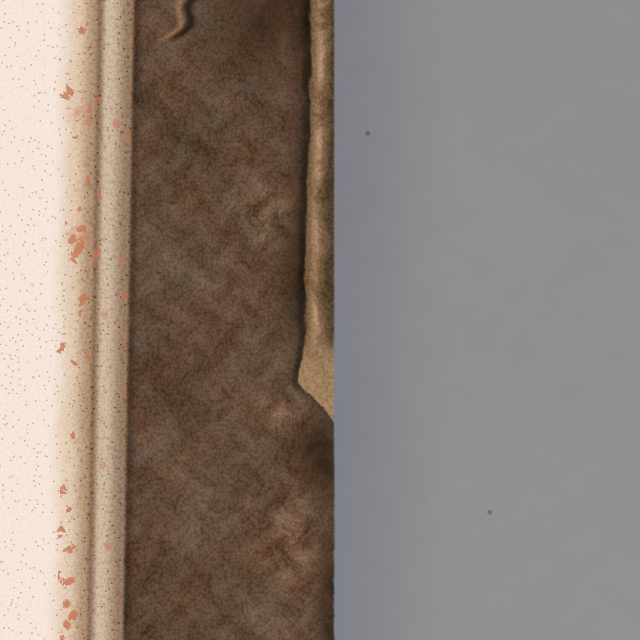
Reproduce this texture procedurally as a Shadertoy shader.

```glsl
vec2 hash2(vec2 p) {
    vec3 q = fract(p.xyx * vec3(0.1031, 0.103, 0.0973));
    q += dot(q, q.yzx + 33.33);
    return fract((q.xx + q.yz) * q.zy);
}

// Cellular noise: distance to the nearest seed, and that seed's random id
vec2 cells(vec2 p) {
    vec2 base = floor(p), best = vec2(9.0, 0.0);
    for (int j = -1; j <= 1; j++)
    for (int i = -1; i <= 1; i++) {
        vec2 cell = base + vec2(i, j), h = hash2(cell);
        float d = length(cell + h - p);
        if (d < best.x) best = vec2(d, hash2(cell + 71.0).x);
    }
    return best;
}

// Layered, warped sines: soft mottling around zero
float mottle(vec2 p) {
    float sum = 0.0, amp = 0.5;
    for (int i = 0; i < 5; i++) {
        p += 0.7 * sin(p.yx * 1.3 + float(i) * 2.1);
        sum += amp * sin(p.x) * sin(p.y + 1.0);
        p = mat2(1.5, 1.1, -1.1, 1.5) * p + 3.7;
        amp *= 0.65;
    }
    return sum;
}

float blob(vec2 p, vec2 center, vec2 size) {
    p = (p - center) / size;
    return exp(-dot(p, p));
}

// Cream sheet, shaded crease and raised rib; s is the leaning coordinate
vec3 paperAndRib(vec2 uv, float s, float grain) {
    float wave = 0.006 * mottle(uv * 22.0);
    vec3 col = mix(vec3(0.96, 0.90, 0.85), vec3(0.86, 0.76, 0.66), smoothstep(0.085, 0.13, s + wave));
    col = mix(col, vec3(0.67, 0.55, 0.44), smoothstep(0.122, 0.15, s + wave * 0.5));
    vec3 rib = mix(vec3(0.52, 0.41, 0.32), vec3(0.79, 0.70, 0.61), smoothstep(0.155, 0.169, s));
    rib = mix(rib, vec3(0.57, 0.46, 0.37), smoothstep(0.174, 0.204, s));
    col = mix(col, rib, smoothstep(0.148, 0.157, s));
    col += grain * mix(0.035, 0.11, smoothstep(0.09, 0.15, s));

    // Pinpoint specks on the sheet
    vec2 speck = cells(uv * 115.0);
    col -= vec3(0.15, 0.19, 0.22) * step(0.72, speck.y) * smoothstep(0.24, 0.08, speck.x);

    // Rust flecks gather in clumps along the crease
    float y = uv.y;
    float clump = exp(-pow((y - 0.82) / 0.025, 2.0)) + exp(-pow((y - 0.65) / 0.06, 2.0))
                + 0.9 * exp(-pow((y - 0.10) / 0.065, 2.0));
    float band = exp(-pow((s - 0.123) / 0.021, 2.0));
    vec2 fleck = cells(uv * 55.0 + 0.5 * mottle(uv * 90.0));
    float rust = smoothstep(0.48, 0.25, fleck.x) * step(1.0 - band * (0.1 + 0.45 * clump), fleck.y);
    rust += 0.75 * (blob(uv, vec2(0.128, 0.818), vec2(0.016, 0.013))
                  + blob(uv, vec2(0.124, 0.628), vec2(0.016, 0.015))) * (0.65 + mottle(uv * 140.0));
    vec2 stain = cells(uv * vec2(48.0, 38.0) + 9.0);
    rust += 0.5 * step(0.86, stain.y) * smoothstep(0.4, 0.15, stain.x) * smoothstep(0.16, 0.18, s);
    return mix(col, vec3(0.77, 0.44, 0.32), clamp(rust, 0.0, 0.75));
}

vec3 leather(vec2 uv, float s, float grain) {
    float soft = mottle(uv * 17.0), fine = mottle(uv * 75.0);
    vec3 col = vec3(0.362, 0.272, 0.208) + 0.055 * soft + 0.055 * fine + 0.10 * grain;
    col += vec3(0.022, -0.006, -0.012) * mottle(uv * 31.0 + 8.0);

    // Worn and darkened areas
    float dark = 0.8 * blob(uv, vec2(0.44, 0.99), vec2(0.10, 0.10))
               + 0.6 * blob(uv, vec2(0.475, 0.77), vec2(0.025, 0.16))
               + 0.7 * blob(uv, vec2(0.465, 0.56), vec2(0.025, 0.10))
               + 1.1 * blob(uv, vec2(0.505, 0.29), vec2(0.035, 0.06))
               + 1.0 * blob(uv, vec2(0.52, 0.06), vec2(0.022, 0.11));
    col = mix(col, vec3(0.17, 0.125, 0.085), clamp(dark * (0.65 + 0.6 * fine), 0.0, 0.85));
    float worn = blob(uv, vec2(0.42, 0.67), vec2(0.06, 0.05)) + blob(uv, vec2(0.45, 0.36), vec2(0.03, 0.03))
               + blob(uv, vec2(0.46, 0.16), vec2(0.05, 0.08)) + blob(uv, vec2(0.445, 0.92), vec2(0.012, 0.05));
    col += vec3(0.13, 0.10, 0.075) * worn * (0.45 + 0.8 * fine);

    // Curled scratch at the top, and the shadow beside the rib
    float scratch = uv.x - 0.292 - 0.55 * (uv.y - 0.97) + 0.01 * sin(uv.y * 90.0);
    float span = smoothstep(0.93, 0.95, uv.y);
    col = mix(col, vec3(0.13, 0.09, 0.06), 0.8 * span * exp(-pow(scratch / 0.008, 2.0)));
    col += vec3(0.20, 0.15, 0.10) * span * exp(-pow((scratch + 0.015) / 0.006, 2.0));
    return col * (1.0 - 0.22 * exp(-pow((s - 0.214) / 0.007, 2.0)));
}

// Frayed light strip on the outer edge, flaring and tapering at its foot
vec3 addStrip(vec3 col, vec2 uv, float grain) {
    float y = uv.y, fray = mottle(uv * vec2(60.0, 45.0));
    float left = 0.477 + 0.008 * smoothstep(0.6, 0.9, y) + 0.75 * max(0.0, 0.40 - y)
               - 0.012 * exp(-pow((y - 0.41) / 0.03, 2.0)) + 0.004 * fray;
    float t = (uv.x - left) / 0.044, upper = smoothstep(0.43, 0.49, y);
    vec3 strip = mix(vec3(0.61, 0.49, 0.36), vec3(0.43, 0.33, 0.235), upper);
    strip += upper * vec3(0.21, 0.18, 0.15) * exp(-pow((t - 0.32) / 0.17, 2.0)) * (0.8 + 0.5 * fray);
    strip *= 1.0 - 0.3 * upper * smoothstep(0.55, 0.85, t);
    strip += 0.05 * fray + 0.10 * grain;
    col *= 1.0 - 0.4 * smoothstep(0.34, 0.42, y) * exp(-pow((uv.x - left + 0.004) / 0.008, 2.0));
    return mix(col, strip, smoothstep(-0.002, 0.003, uv.x - left));
}

vec3 backdrop(vec2 uv) {
    vec3 col = mix(vec3(0.505, 0.505, 0.535), vec3(0.565, 0.558, 0.558), smoothstep(0.52, 0.72, uv.x));
    col += 0.012 * (0.5 - uv.y) + 0.005 * mottle(uv * 14.0) + 0.004 * mottle(uv * vec2(40.0, 65.0));
    col += vec3(-0.04, 0.0, 0.025) * exp(-(uv.x - 0.523) / 0.008) * smoothstep(0.65, 0.3, uv.y);
    vec2 dust = cells(uv * 24.0);
    return col - 0.13 * step(0.983, dust.y) * smoothstep(0.13, 0.04, dust.x);
}

void mainImage(out vec4 fragColor, in vec2 fragCoord) {
    vec2 uv = fragCoord / iResolution.xy;
    float px = 1.0 / iResolution.x;
    float s = uv.x + 0.017 * (1.0 - uv.y);
    float grain = 0.5 - cells(uv * 190.0).x + 0.3 * (0.5 - cells(uv * 95.0).x);

    vec3 cover = addStrip(leather(uv, s, grain), uv, grain);
    vec3 col = mix(paperAndRib(uv, s, grain), cover, smoothstep(0.205, 0.213, s));
    float edge = 0.522 + 0.0015 * mottle(vec2(3.0, uv.y * 70.0)) * smoothstep(0.5, 0.3, uv.y);
    col = mix(col, backdrop(uv), smoothstep(-0.001 - px, 0.001 + px, uv.x - edge));
    fragColor = vec4(clamp(col, 0.0, 1.0), 1.0);
}
```
